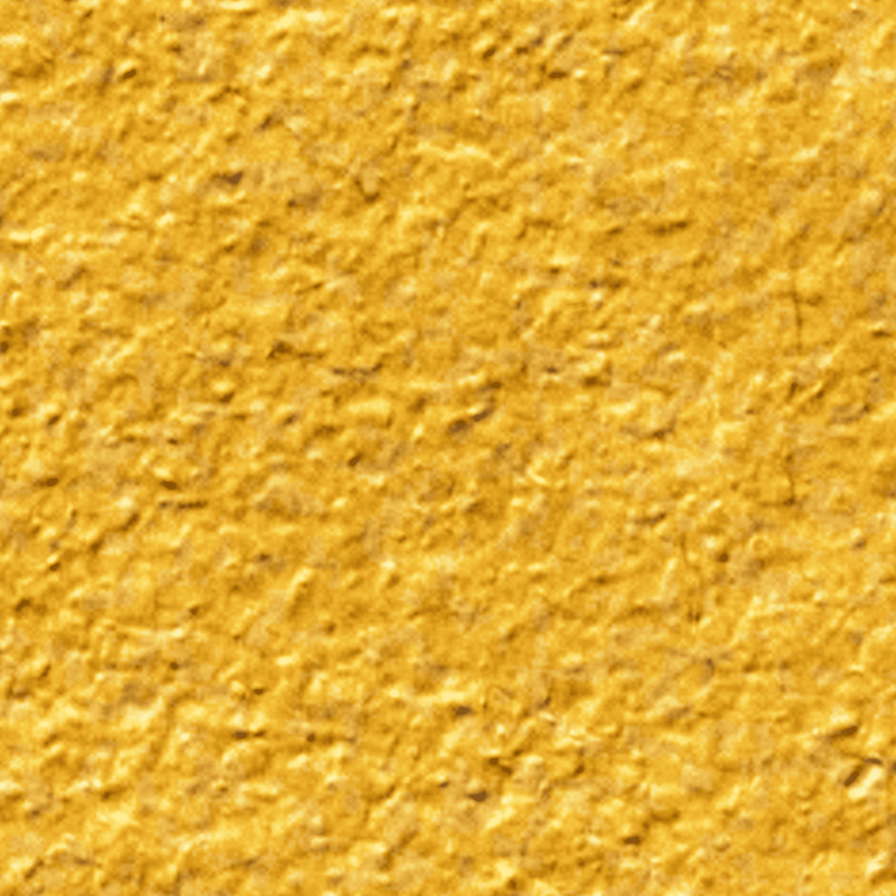
Give the GLSL for this texture, as a WebGL 2 fragment shader.

```glsl
#version 300 es
precision highp float;
// Rough golden plaster: layered value noise and scattered round nodules form
// a height field, lit from the upper left by its slope along the light.
// The resulting tone, with creases and fine grain, picks a colour from a ramp.

uniform vec2 u_resolution;
out vec4 fragColor;

// Integer hash of a lattice cell, giving a value from 0 to 1
float hash(vec2 cell, uint seed) {
    uvec2 q = uvec2(ivec2(cell) + 4096);
    uint n = q.x * 1597334677u ^ q.y * 3812015801u ^ seed * 668265263u;
    n = (n ^ (n >> 15)) * 2246822519u;
    n = (n ^ (n >> 13)) * 3266489917u;
    n ^= n >> 16;
    return float(n >> 8) / 16777216.0;
}

float noise(vec2 p, uint seed) {
    vec2 i = floor(p), f = fract(p);
    f = f * f * (3.0 - 2.0 * f);
    return mix(mix(hash(i, seed), hash(i + vec2(1, 0), seed), f.x),
               mix(hash(i + vec2(0, 1), seed), hash(i + vec2(1, 1), seed), f.x), f.y);
}

// Lumpy domes, at most one per cell; height is in cells
float nodules(vec2 p) {
    vec2 base = floor(p);
    float top = 0.0;
    for (int y = -1; y <= 1; y++)
    for (int x = -1; x <= 1; x++) {
        vec2 cell = base + vec2(x, y);
        vec2 centre = cell + 0.15 + 0.7 * vec2(hash(cell, 1u), hash(cell, 2u));
        float size = hash(cell, 3u);
        float radius = mix(0.22, 0.5, size * size);
        float dome = 1.0 - smoothstep(0.1, 1.0, length(p - centre) / radius);
        top = max(top, dome * radius * step(0.4, hash(cell, 4u)));
    }
    return top;
}

// Broken fissures: steep ones on the right, slanted ones on the left
float creases(vec2 p) {
    float depth = 0.0;
    for (int i = 0; i < 8; i++) {
        vec2 id = vec2(i, 7);
        bool steep = i < 5;
        vec2 centre = vec2(hash(id, 5u), hash(id, 6u));
        centre = steep ? vec2(0.52 + 0.46 * centre.x, 0.1 + 0.5 * centre.y)
                       : vec2(0.05 + 0.4 * centre.x, 0.15 + 0.7 * centre.y);
        float angle = steep ? 1.57 + 0.12 * (hash(id, 8u) - 0.5) : 1.2 * (hash(id, 8u) - 0.6);
        vec2 along = vec2(cos(angle), sin(angle));
        vec2 d = p - centre;
        float t = dot(d, along);
        float side = dot(d, vec2(-along.y, along.x));
        side += 0.018 * (noise(vec2(t * 22.0, i), 9u) - 0.5);
        float gaps = smoothstep(0.35, 0.65, noise(vec2(t * 26.0, i * 3), 10u));
        float ends = 1.0 - smoothstep(0.06, 0.14, abs(t));
        depth = max(depth, gaps * ends * exp(-side * side / 0.000016));
    }
    return depth;
}

float surface(vec2 p) {
    vec2 lumps = vec2(noise(p * 42.0, 11u), noise(p * 42.0, 12u)) - 0.5;
    vec2 q = p + 0.012 * lumps;
    float rough = 0.030 * noise(q * 18.0, 13u)
                + 0.034 * noise(q * 35.0 + 0.4, 14u)
                + 0.018 * noise(q * 73.0 + 0.7, 15u);
    return rough + 0.95 * nodules(q * 29.0) / 29.0;
}

// Tone in standard deviations from the middle to colour
vec3 gold(float z) {
    vec3 c = mix(vec3(0.55, 0.33, 0.01), vec3(0.74, 0.49, 0.04), clamp((z + 3.2) / 1.2, 0.0, 1.0));
    c = mix(c, vec3(0.84, 0.59, 0.09), clamp((z + 2.0) / 1.05, 0.0, 1.0));
    c = mix(c, vec3(0.91, 0.67, 0.15), clamp((z + 0.95) / 0.85, 0.0, 1.0));
    c = mix(c, vec3(0.96, 0.76, 0.23), clamp((z + 0.1) / 1.1, 0.0, 1.0));
    c = mix(c, vec3(0.98, 0.84, 0.35), clamp((z - 1.0) / 0.8, 0.0, 1.0));
    return mix(c, vec3(1.0, 0.93, 0.58), clamp((z - 1.8) / 1.4, 0.0, 1.0));
}

void main() {
    vec2 p = gl_FragCoord.xy / u_resolution.y;

    // Slope towards the light
    vec2 reach = 0.0035 * vec2(-0.45, 0.89);
    float slope = (surface(p - reach) - surface(p + reach)) / 0.007;
    float relief = mix(0.85, 1.6, noise(p * 6.0, 16u));

    // Broad patches, fine grain and fissures
    float patches = noise(p * 5.0 + 2.3, 17u) + 0.8 * noise(p * 13.0, 18u) - 0.9;
    float grain = noise(p * 130.0, 19u) + 0.9 * noise(p * 235.0, 20u) - 0.95;
    float tone = relief * slope + 0.8 * patches + 1.1 * grain - 1.6 * creases(p);

    // Paler, dustier flecks
    vec3 color = gold(tone);
    float dust = smoothstep(0.5, 0.8, noise(p * 48.0 + 5.1, 21u) + 0.35 * grain);
    color += dust * vec3(-0.01, 0.015, 0.10);

    fragColor = vec4(clamp(color, 0.0, 1.0), 1.0);
}
```
